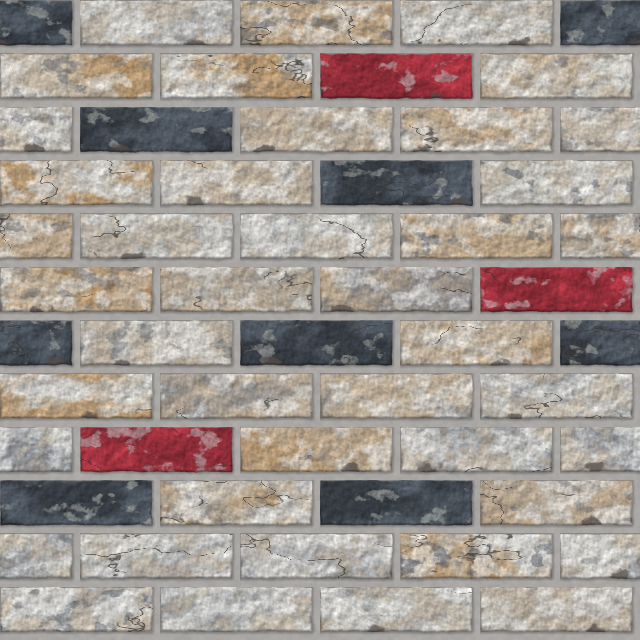
A WebGL 2 fragment shader for this texture:

```glsl
#version 300 es
precision highp float;
// Weathered brick wall in running bond: 4 bricks across, 12 courses up, grey mortar.
// Each brick is a rough-edged box; its kind follows from its number in the wall, and
// layered value noise paints its stains, limewash, cracks, chips and relief.

#define COLUMNS 4
#define COURSES 12
#define BRICK_CENTRE vec2(1.43, 0.57)
#define BRICK_HALF vec2(1.425, 0.42)
#define EDGE_ROUGHNESS 0.05
#define RELIEF 0.75
#define GRAIN 0.13
#define CRACK_WIDTH 0.011

uniform vec2 u_resolution;
out vec4 fragColor;

const vec3 MORTAR = vec3(0.665, 0.655, 0.645);
const vec3 PALE = vec3(0.76, 0.755, 0.735);
const vec3 TAN = vec3(0.71, 0.635, 0.54);
const vec3 OCHRE = vec3(0.66, 0.49, 0.29);
const vec3 SLATE = vec3(0.46, 0.485, 0.53);
const vec3 STONE = vec3(0.61, 0.60, 0.58);
const vec3 LIME = vec3(0.84, 0.835, 0.82);
const vec3 COAL = vec3(0.25, 0.275, 0.305);
const vec3 RED = vec3(0.60, 0.19, 0.235);
const vec3 SOOT = vec3(0.22, 0.20, 0.19);

float hash(vec2 p) {
    return fract(sin(dot(p, vec2(127.1, 311.7))) * 43758.5453);
}

float noise(vec2 p) {
    vec2 i = floor(p), f = fract(p);
    f = f * f * (3.0 - 2.0 * f);
    return mix(mix(hash(i), hash(i + vec2(1, 0)), f.x),
               mix(hash(i + vec2(0, 1)), hash(i + vec2(1, 1)), f.x), f.y);
}

float fbm(vec2 p) {
    float sum = 0.0, amp = 0.5;
    for (int i = 0; i < 5; i++) {
        sum += amp * noise(p);
        p = mat2(1.6, 1.2, -1.2, 1.6) * p + 5.3;
        amp *= 0.5;
    }
    return sum;
}

float boxDistance(vec2 p, vec2 halfSize) {
    vec2 q = abs(p) - halfSize;
    return length(max(q, 0.0)) + min(max(q.x, q.y), 0.0);
}

// Base colour, stains and flecks; s is the surface point, id the brick's cell
vec3 brickPaint(vec2 s, ivec2 id) {
    vec2 seed = vec2(id);
    int number = id.y * COLUMNS + id.x;
    float broad = smoothstep(0.40, 0.62, fbm(s * vec2(1.1, 1.7)));
    float patches = fbm(s * vec2(2.6, 3.4) + 31.0);
    float flecks = smoothstep(0.57, 0.68, fbm(s * vec2(3.2, 4.5) + 63.0));

    if (number % 15 == 12)
        return mix(RED * mix(0.9, 1.1, broad), vec3(0.68, 0.58, 0.59), flecks * 0.75);
    if (abs(number % 13 - 9) == 1)
        return mix(COAL * mix(0.85, 1.25, broad), vec3(0.62, 0.63, 0.61), flecks * 0.6);

    float pick = hash(seed + 3.7);
    vec3 stain = pick < 0.36 ? OCHRE : pick < 0.68 ? SLATE : STONE;
    vec3 body = mix(PALE, TAN, smoothstep(0.35, 0.85, hash(seed + 8.1)));
    vec3 color = mix(body, stain, broad * mix(0.25, 0.8, hash(seed + 5.9)));
    color = mix(color, LIME, 0.65 * smoothstep(0.46, 0.62, patches));
    color = mix(color, TAN, 0.4 * smoothstep(0.50, 0.38, patches));
    return mix(color, SLATE * 0.75, flecks * 0.55 * hash(seed + 1.3));
}

vec3 brickSurface(vec2 s, vec2 local, ivec2 id) {
    vec2 seed = vec2(id);
    vec3 color = brickPaint(s, id);

    // Relief lit from the upper left, and fine grain
    float relief = fbm(s * 6.0) - fbm(s * 6.0 + vec2(-0.2, 0.25));
    color *= 1.0 + RELIEF * relief + GRAIN * (noise(s * 24.0) - 0.5);

    // Broken hairline cracks on some bricks
    float line = abs(fbm(s * vec2(0.7, 1.5) + 17.0) - 0.5);
    float crack = 1.0 - smoothstep(0.0, CRACK_WIDTH, line);
    crack *= smoothstep(0.46, 0.60, noise(s * 1.4 + 9.0)) * step(0.4, hash(seed + 6.6));
    color = mix(color, SOOT, crack * 0.7);

    // Chip broken out of the lower edge
    vec2 chipAt = vec2(mix(0.3, 2.6, hash(seed + 2.2)), 0.17);
    float chip = length((local - chipAt) * vec2(0.6, 1.0)) + 0.3 * (fbm(s * 5.0) - 0.5);
    float chipped = step(0.55, hash(seed + 4.4));
    return mix(color, SOOT * 1.5, chipped * 0.75 * (1.0 - smoothstep(0.06, 0.13, chip)));
}

void main() {
    vec2 uv = gl_FragCoord.xy / u_resolution;
    vec2 wall = uv * vec2(COLUMNS, COURSES);
    float course = floor(wall.y);
    wall.x -= 0.5 * mod(course, 2.0);
    ivec2 id = ivec2(int(floor(wall.x) + float(COLUMNS)) % COLUMNS, int(course));

    // Cell space: one course is one unit high
    vec2 local = fract(wall) * vec2(float(COURSES) / float(COLUMNS), 1.0);
    vec2 s = local + vec2(id) * vec2(17.3, 9.1);
    float d = boxDistance(local - BRICK_CENTRE, BRICK_HALF - 0.025) - 0.025;
    d += EDGE_ROUGHNESS * (fbm(s * 5.0 + 40.0) - 0.4);
    float aa = 0.8 * float(COURSES) / min(u_resolution.x, u_resolution.y);

    // Mortar with sandy grain and a shadow around the bricks
    vec2 sand = uv * float(COURSES);
    vec3 mortar = MORTAR * (0.94 + 0.12 * fbm(sand * 9.0));
    mortar *= 1.0 - 0.22 * (1.0 - smoothstep(0.0, 0.07, d));

    // Brick with a dark lower rim and a light upper one
    vec3 brick = brickSurface(s, local, id);
    float rim = smoothstep(-0.06, 0.0, d);
    brick *= 1.0 + rim * mix(-0.38, 0.04, smoothstep(0.15, 0.95, local.y));

    fragColor = vec4(mix(brick, mortar, smoothstep(-aa, aa, d)), 1.0);
}
```
